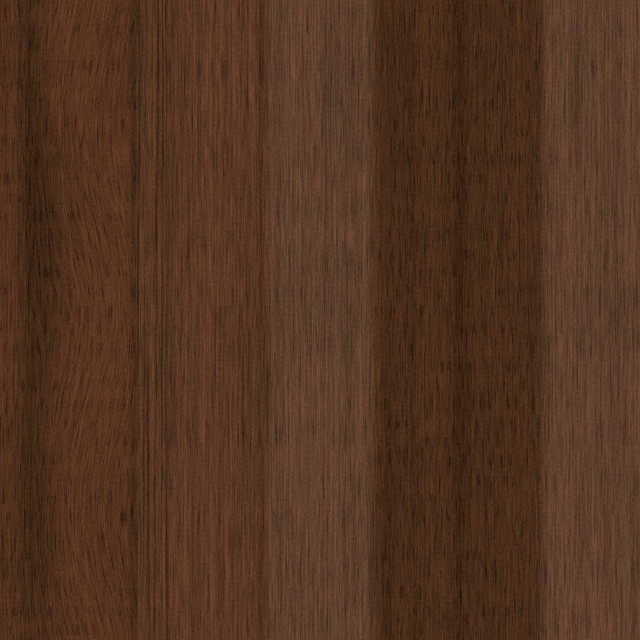
Reproduce this texture procedurally as a WebGL 2 fragment shader.

```glsl
#version 300 es
precision highp float;
// Dark walnut veneer: vertical strips with fine grain, pores and soft figure.
uniform vec2 u_resolution;
out vec4 fragColor;

vec2 gradient(ivec2 cell) {
    uvec2 q = uvec2(cell + 4096) * uvec2(1597334673u, 3812015801u);
    uint h = (q.x ^ q.y) * 1597334673u;
    h ^= h >> 15;
    h *= 2246822519u;
    h ^= h >> 13;
    float angle = float(h & 65535u) / 65536.0 * 6.28318;
    return vec2(cos(angle), sin(angle));
}

float gradientNoise(vec2 p) {
    vec2 cell = floor(p), f = p - cell;
    ivec2 i = ivec2(cell);
    vec2 u = f * f * f * (f * (f * 6.0 - 15.0) + 10.0);
    float a = dot(gradient(i), f);
    float b = dot(gradient(i + ivec2(1, 0)), f - vec2(1, 0));
    float c = dot(gradient(i + ivec2(0, 1)), f - vec2(0, 1));
    float d = dot(gradient(i + ivec2(1, 1)), f - vec2(1, 1));
    return mix(mix(a, b, u.x), mix(c, d, u.x), u.y);
}

float band(float x, float start, float end, float soft) {
    return smoothstep(start - soft, start + soft, x) - smoothstep(end - soft, end + soft, x);
}

float bell(float x, float center, float width) {
    float d = (x - center) / width;
    return exp(-d * d);
}

void main() {
    vec2 uv = gl_FragCoord.xy / u_resolution;
    float x = uv.x, y = uv.y;

    // Strips across the width
    float leftStrip = 1.0 - smoothstep(0.211, 0.214, x);
    float streakStrip = band(x, 0.214, 0.405, 0.003);
    float paleStrip = band(x, 0.416, 0.583, 0.014);
    float darkStrip = band(x, 0.588, 0.842, 0.016);
    float rightStrip = smoothstep(0.832, 0.862, x);
    float figured = max(leftStrip, darkStrip);

    // Grain bows sideways inside the left strip
    float bow = 0.02 * cos((y - 0.5) * 10.5);
    float sway = 0.002 * gradientNoise(vec2(x * 6.0, y * 2.5));
    float gx = x + sway - bow * leftStrip * band(x, 0.08, 0.213, 0.05);
    float edgeX = x - 0.02 * gradientNoise(vec2(3.5, y * 4.0));

    // Broad tone
    float tone = 0.331 + 0.025 * streakStrip + 0.046 * paleStrip - 0.036 * darkStrip + 0.048 * rightStrip;
    tone -= 0.055 * bell(edgeX, 0.052, 0.028);
    tone -= 0.03 * bell(edgeX, 0.09, 0.05) * bell(y, 0.72, 0.16);
    tone += 0.018 * bell(gx, 0.15, 0.045);
    tone -= 0.05 * bell(x + sway, 0.209, 0.006);
    tone -= 0.025 * bell(x + sway, 0.409, 0.009);
    tone -= 0.045 * bell(x + sway * 2.0, 0.72, 0.014);
    tone -= 0.018 * bell(x, 0.6, 0.025);
    tone -= 0.045 * bell(x, 0.99, 0.06) * bell(y, 0.51, 0.06);
    tone -= 0.025 * bell(x, 0.53, 0.06) * bell(y, 0.53, 0.08);
    tone += 0.025 * gradientNoise(vec2(x * 7.0 + 9.0, y * 3.0));

    // Long growth streaks
    tone += 0.035 * gradientNoise(vec2(gx * 47.0, y * 0.6 + 5.0));
    tone += 0.03 * gradientNoise(vec2(gx * 118.0, y * 0.9 + 11.0));
    float veins = smoothstep(0.05, 0.22, gradientNoise(vec2(gx * 145.0 + 0.5, y * 0.8 + 21.0)));
    tone -= 0.09 * veins * band(x, 0.214, 0.262, 0.006);
    tone -= 0.022 * veins * band(x, 0.27, 0.41, 0.02);

    // Cross figure
    tone += 0.018 * figured * gradientNoise(vec2(x * 14.0, y * 38.0 + 2.0 * gradientNoise(uv * 6.0)));

    // Continuous hairlines and crisp short fibres
    float hairline = gradientNoise(vec2(gx * 331.0 + 15.0, y * 4.0));
    float fibre = gradientNoise(vec2(gx * 397.0 + 40.0, y * 23.0));
    tone += hairline * mix(0.075, 0.04, figured) + fibre * 0.085;

    // Thin dark pores: long on the straight strips, short dashes on the figured ones
    float longPores = smoothstep(0.18, 0.34, gradientNoise(vec2(gx * 293.0 + 70.0, y * 14.0)));
    float shortPores = smoothstep(0.18, 0.34, gradientNoise(vec2(gx * 263.0 + 31.0, y * 34.0)));
    tone -= mix(0.045 * longPores + 0.025 * shortPores, 0.015 * longPores + 0.06 * shortPores, figured);

    // Surface roughness
    tone += 0.065 * gradientNoise(uv * vec2(367.0, 229.0) + 0.37);

    // Warm brown, turning greyer on the pale strips
    float grey = clamp(0.95 * (paleStrip + rightStrip) + 0.35 * streakStrip, 0.0, 1.0);
    vec3 tint = mix(vec3(1.0, 0.595, 0.355), vec3(1.0, 0.67, 0.485), grey);
    fragColor = vec4(clamp(tone, 0.12, 0.6) * tint, 1.0);
}
```
